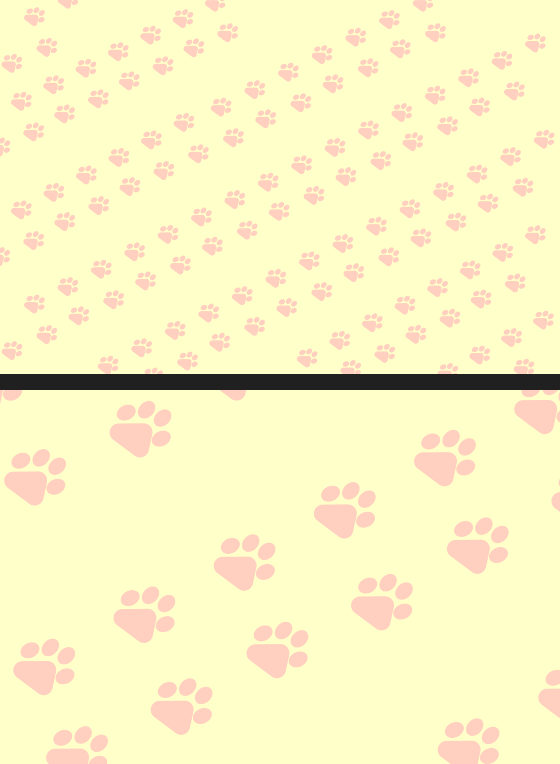
Top: the whole. Bottom: its middle third, enlarged.
This pattern is drawn by a WebGL 2 fragment shader. Its source:

```glsl
#version 300 es
precision highp float;
// Trails of pink paw prints climbing to the right over pale yellow.
// Each trail is a straight walk with two rows of prints; the nearest print
// of each row is found by projection, then drawn with distance functions.

#define CANVAS_WIDTH 768.0
#define PAW_SIZE 1.0
#define PAD_RADIUS 4.1
#define TOE_RADII vec2(4.5, 3.4)
#define LOWER_ROW vec2(17.0, 42.0)
#define ODD_STEP_SHIFT vec2(-2.0, -2.0)
#define CREAM vec3(1.0, 1.0, 0.79)
#define PINK vec3(1.0, 0.81, 0.75)

uniform vec2 u_resolution;
out vec4 fragColor;

const int TRAIL_COUNT = 8;

// First and last print of each upper row, measured from the top left
const vec4 TRAILS[TRAIL_COUNT] = vec4[](
    vec4(47, 22, 93, -2),
    vec4(29, 138, 295, 2),
    vec4(29, 287, 252, 167),
    vec4(303, 146, 580, 2),
    vec4(47, 416, 734, 58),
    vec4(148, 500, 746, 190),
    vec4(421, 490, 734, 321),
    vec4(614, 510, 745, 438));

// Number of prints in the upper and lower rows
const vec2 PRINTS[TRAIL_COUNT] = vec2[](
    vec2(2, 2), vec2(7, 8), vec2(6, 6), vec2(7, 8),
    vec2(16, 16), vec2(14, 14), vec2(8, 8), vec2(4, 4));

float segmentDistance(vec2 p, vec2 a, vec2 b) {
    vec2 ab = b - a;
    float t = clamp(dot(p - a, ab) / dot(ab, ab), 0.0, 1.0);
    return length(p - a - t * ab);
}

// Approximate distance to a tilted ellipse
float toeDistance(vec2 p, vec2 center, float tilt) {
    vec2 q = p - center;
    float c = cos(tilt), s = sin(tilt);
    q = vec2(c * q.x - s * q.y, s * q.x + c * q.y);
    float k = length(q / TOE_RADII);
    float slope = length(q / (TOE_RADII * TOE_RADII));
    return k * (k - 1.0) / max(slope, 1e-3);
}

float pawDistance(vec2 p) {
    p /= PAW_SIZE;
    // Three-lobed pad
    vec2 left = vec2(-9.8, 2.4), right = vec2(1.6, 2.3), heel = vec2(0.0, 9.7);
    float d = segmentDistance(p, left, right);
    d = min(d, segmentDistance(p, right, heel));
    d = min(d, segmentDistance(p, heel, left)) - PAD_RADIUS;
    // Four toes
    d = min(d, toeDistance(p, vec2(-6.3, -6.7), 0.45));
    d = min(d, toeDistance(p, vec2(3.0, -8.0), 0.8));
    d = min(d, toeDistance(p, vec2(10.3, -4.2), 0.75));
    d = min(d, toeDistance(p, vec2(9.7, 5.2), 0.45));
    return d * PAW_SIZE;
}

// Distance to the nearest print of one row
float rowDistance(vec2 p, vec2 start, vec2 stride, float first, float last, vec2 oddShift) {
    float i = floor(dot(p - start, stride) / dot(stride, stride) + 0.5);
    i = clamp(i, first, last);
    return pawDistance(p - start - i * stride - mod(i, 2.0) * oddShift);
}

void main() {
    float pixel = CANVAS_WIDTH / u_resolution.x;
    vec2 p = vec2(gl_FragCoord.x, u_resolution.y - gl_FragCoord.y) * pixel;

    float d = 1e3;
    for (int t = 0; t < TRAIL_COUNT; t++) {
        vec2 start = TRAILS[t].xy;
        vec2 count = PRINTS[t];
        vec2 stride = (TRAILS[t].zw - start) / (count.x - 1.0);
        d = min(d, rowDistance(p, start, stride, 0.0, count.x - 1.0, vec2(0.0)));
        // The lower row sets off one step earlier
        d = min(d, rowDistance(p, start + LOWER_ROW, stride, -1.0, count.y - 2.0, ODD_STEP_SHIFT));
    }

    float paw = 1.0 - smoothstep(-0.6 * pixel, 0.6 * pixel, d);
    fragColor = vec4(mix(CREAM, PINK, paw), 1.0);
}
```
